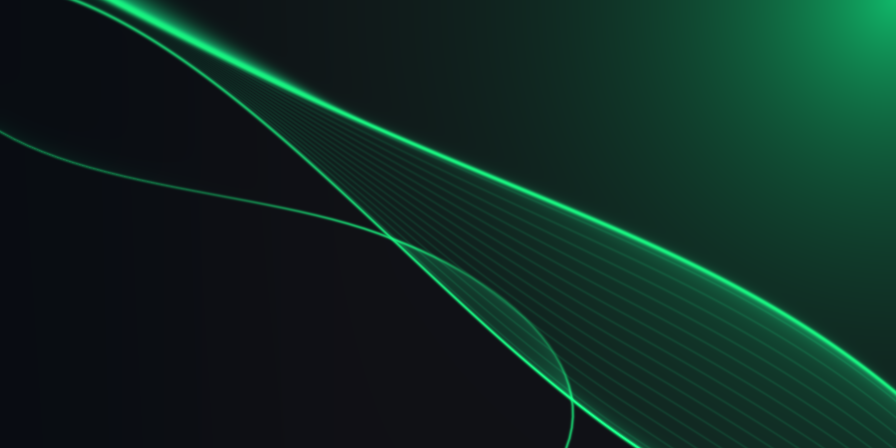
This background is drawn by a Shadertoy shader. Its source:

```glsl
// Dark backdrop with a green corner light and a sheer ribbon of fine lines.
// Two polynomial edges bound the ribbon; a third strand follows two Bezier
// curves, measured as a chain of short segments. Units: canvas height = 1.

float upperEdge(float x) {
    float t = x - 1.04;
    return 0.629 + t * (-0.418 + t * (0.03 + t * (-0.092 - 0.06 * t)));
}

// Cubic that continues as a straight line beyond x = 1.4
float lowerEdge(float x) {
    float s = min(x - 0.8, 0.6);
    return 0.537 + s * (-0.93 + s * (-0.1 + 0.34 * s)) - 0.68 * max(x - 1.4, 0.0);
}

vec2 bezier(vec2 a, vec2 b, vec2 c, vec2 d, float t) {
    float u = 1.0 - t;
    return u * u * u * a + 3.0 * u * u * t * b + 3.0 * u * t * t * c + t * t * t * d;
}

vec2 strandPoint(float t) {
    vec2 joint = vec2(0.878, 0.466);
    if (t < 1.0)
        return bezier(vec2(0.0, 0.706), vec2(0.234, 0.57), vec2(0.625, 0.57), joint, t);
    return bezier(joint, vec2(1.12, 0.375), vec2(1.341, 0.193), vec2(1.263, -0.003), t - 1.0);
}

// Signed distance to the strand (positive on its upper right) and curve position
vec2 strandDistance(vec2 p) {
    vec2 best = vec2(10.0, 0.0);
    vec2 a = strandPoint(0.0);
    for (int i = 1; i <= 48; i++) {
        vec2 b = strandPoint(float(i) / 24.0);
        vec2 ab = b - a, ap = p - a;
        float h = clamp(dot(ap, ab) / dot(ab, ab), 0.0, 1.0);
        float d = length(ap - ab * h);
        float side = ab.x * ap.y - ab.y * ap.x < 0.0 ? -1.0 : 1.0;
        if (d < abs(best.x)) best = vec2(d * side, (float(i) - 1.0 + h) / 24.0);
        a = b;
    }
    return best;
}

float softLine(float d, float width) {
    float w = max(width, 0.8 / iResolution.y);
    return exp(-d * d / (w * w));
}

void mainImage(out vec4 fragColor, in vec2 fragCoord) {
    vec2 p = fragCoord / iResolution.y;
    p.x *= 2.0 * iResolution.y / iResolution.x;
    float px = 1.0 / iResolution.y;
    vec3 neon = vec3(0.1, 0.95, 0.5);
    vec3 emerald = vec3(0.03, 0.6, 0.33);

    float top = upperEdge(p.x), bottom = lowerEdge(p.x);
    float dTop = (p.y - top) / 1.1;
    float dBottom = (p.y - bottom) / 1.3;
    float belowTop = smoothstep(px, -px, dTop);
    float aboveBottom = smoothstep(-px, px, dBottom);
    float ribbon = belowTop * aboveBottom;

    // Backdrop and corner light
    float light = exp(-2.4 * distance(p, vec2(2.0, 1.0)));
    vec3 color = mix(vec3(0.035, 0.048, 0.07), vec3(0.063, 0.062, 0.082),
                     smoothstep(0.0, 0.9, p.x));
    color += vec3(0.0, 0.66, 0.33) * light * mix(0.15, 1.0, aboveBottom);

    // Ribbon body, lit under its upper edge toward the right
    float right = smoothstep(0.8, 1.9, p.x);
    color += ribbon * emerald * (0.03 + 0.05 * right);
    color += ribbon * emerald * right * (0.3 * exp(dTop / 0.035) + 0.1 * exp(dTop / 0.15));

    // Fine lines spread evenly between both edges
    float gap = max(top - bottom, 0.001);
    float lane = (p.y - bottom) / gap * 14.0;
    float dLane = abs(fract(lane) - 0.5) * gap / 14.0 / 1.2;
    color += ribbon * emerald * 0.13 * softLine(dLane, 0.0028) * smoothstep(0.02, 0.12, gap);

    // Strand, with a sheer fill where it swings past the lower edge
    vec2 strand = strandDistance(p);
    float t = strand.y;
    float inner = smoothstep(px, -px, strand.x) * aboveBottom * step(0.87, p.x);
    color += inner * emerald * (0.07 + 0.2 * exp(strand.x / 0.03));
    float strandGlow = 0.36 + 0.4 * smoothstep(0.5, 1.0, t)
                     - 0.45 * smoothstep(1.0, 1.3, t) + 0.4 * smoothstep(1.6, 1.85, t);
    color = mix(color, neon, strandGlow * softLine(strand.x, 0.0035));
    color += emerald * 0.12 * exp(-abs(strand.x) / 0.018) * step(0.0, strand.x)
           * (1.0 - smoothstep(0.1, 0.7, t));

    // Lower edge, with a small flare near the foot
    color = mix(color, neon, (0.7 + 0.25 * smoothstep(0.6, 1.2, p.x)) * softLine(dBottom, 0.0038));
    float foot = smoothstep(1.1, 1.35, p.x);
    color += aboveBottom * emerald * (0.1 + 0.35 * foot) * exp(-max(dBottom, 0.0) / 0.015);

    // Upper edge, with a wide halo at its upper left end
    float left = max(0.82 - p.x, 0.0);
    float haloWidth = 0.004 + 0.065 * left;
    float halo = exp(-pow(max(dTop, 0.0) / haloWidth, 1.5)) * (1.0 - belowTop);
    color += emerald * halo * (0.25 + 0.75 * smoothstep(0.0, 0.2, left));
    color += emerald * 0.45 * exp(-abs(dTop) / 0.008);
    color = mix(color, neon, softLine(dTop, 0.005 + 0.008 * left));

    fragColor = vec4(clamp(color, 0.0, 1.0), 1.0);
}
```
